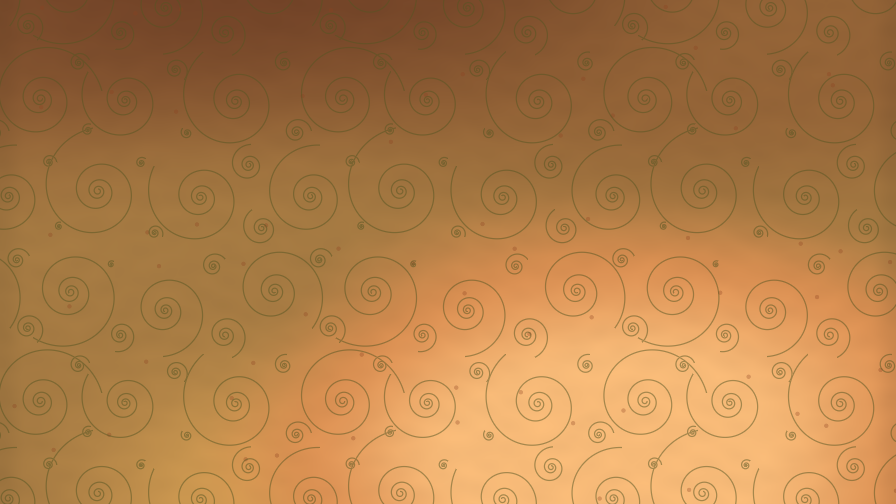
Give the GLSL for this pattern, as a Shadertoy shader.

```glsl
// Thin olive spirals repeated over warm, softly mottled parchment.
#define CELL 0.2          // lattice spacing, in canvas heights
#define REPEAT 3.0        // lattice cells per pattern repeat
#define JITTER 0.24       // wander of the large spirals, in cells
#define GROWTH 2.4        // radius ratio between successive turns
#define LINE_WIDTH 0.0025 // stroke width, in canvas heights
#define INK_OPACITY 0.5
#define MOTTLE 0.016      // strength of the paper texture

const float TAU = 6.2831853;

float hash(vec2 p) {
    vec3 q = fract(vec3(p.xyx) * 0.1031);
    q += dot(q, q.yzx + 33.33);
    return fract((q.x + q.y) * q.z);
}

// Sheared lattice: rows slide by a third, so three rows close the repeat.
vec2 latticeToPlane(vec2 id) { return vec2(id.x + id.y / REPEAT, id.y); }

vec2 wrapId(vec2 id) {
    return mod(vec2(id.x + floor(id.y / REPEAT), id.y), REPEAT);
}

// Centre (xy) and outer radius (z) of the large spiral at a lattice point.
vec3 largeSpiral(vec2 id) {
    vec2 w = wrapId(id) + 5.0;
    vec2 shift = vec2(hash(w), hash(w + 17.0)) - 0.5;
    return vec3(latticeToPlane(id) + JITTER * shift, mix(0.46, 0.64, hash(w + 41.0)));
}

// Small spiral sized to the gap between three large ones.
vec3 gapSpiral(vec3 a, vec3 b, vec3 c, float size) {
    vec2 centre = (a.xy + b.xy + c.xy) / 3.0;
    float gap = min(distance(centre, a.xy) - 0.68 * a.z,
                min(distance(centre, b.xy) - 0.68 * b.z,
                    distance(centre, c.xy) - 0.68 * c.z));
    return vec3(centre, max(gap, 0.08) * mix(0.35, 1.2, size));
}

// Distance to a logarithmic spiral that starts at its outer radius.
float spiralDistance(vec2 p, vec3 s, float turns, float spin) {
    vec2 v = p - s.xy;
    float r = max(length(v), 1e-4);
    float angle = fract(atan(v.y, v.x + 1e-6) / TAU + spin);
    float turn = log(s.z / r) / log(GROWTH);
    float arm = clamp(round(turn - angle), 0.0, turns - 1.0);
    return abs(r - s.z * pow(GROWTH, -arm - angle));
}

float patternDistance(vec2 p) {
    vec2 base = floor(vec2(p.x - p.y / REPEAT, p.y));
    float d = 1e3;
    for (int j = -1; j <= 2; j++)
    for (int i = -1; i <= 2; i++) {
        vec2 id = base + vec2(i, j);
        vec2 w = wrapId(id);
        vec3 a = largeSpiral(id);
        vec3 b = largeSpiral(id + vec2(1, 0));
        vec3 c = largeSpiral(id + vec2(0, 1));
        vec3 e = largeSpiral(id + vec2(1, 1));
        vec3 lower = gapSpiral(a, b, c, hash(w + 61.0));
        vec3 upper = gapSpiral(b, c, e, hash(w + 73.0));
        d = min(d, spiralDistance(p, a, 4.0, hash(w + 83.0)));
        d = min(d, spiralDistance(p, lower, 3.0, hash(w + 97.0)));
        d = min(d, spiralDistance(p, upper, 3.0, hash(w + 109.0)));
    }
    return d;
}

// Distance to the nearest scattered point.
float cellular(vec2 p) {
    vec2 id = floor(p);
    float d = 2.0;
    for (int j = -1; j <= 1; j++)
    for (int i = -1; i <= 1; i++) {
        vec2 n = id + vec2(i, j);
        d = min(d, distance(p, n + vec2(hash(n + 7.0), hash(n + 29.0))));
    }
    return d;
}

// Dark brown top, olive middle, golden corner and a peach glow below.
vec3 paperColour(vec2 uv) {
    const vec3 DARK = vec3(0.45, 0.265, 0.155), BROWN = vec3(0.58, 0.39, 0.215);
    const vec3 OLIVE = vec3(0.65, 0.48, 0.26), GOLD = vec3(0.82, 0.61, 0.32);
    const vec3 ORANGE = vec3(0.86, 0.56, 0.32), PEACH = vec3(0.97, 0.73, 0.47);
    uv += 0.025 * sin(uv.yx * vec2(9.0, 7.0) + vec2(1.0, 2.5));
    vec3 col = mix(OLIVE, BROWN, smoothstep(0.5, 0.85, uv.y));
    float shade = length((uv - vec2(0.27, 1.08)) / vec2(0.62, 0.45));
    col = mix(col, DARK, 1.0 - smoothstep(0.2, 1.0, shade));
    float corner = (1.0 - smoothstep(0.0, 0.4, uv.y)) * smoothstep(0.02, 0.3, uv.x);
    col = mix(col, GOLD, corner);
    float glow = length((uv - vec2(0.7, 0.1)) / vec2(0.42, 0.5));
    col = mix(col, ORANGE, 1.0 - smoothstep(0.72, 1.15, glow));
    return mix(col, PEACH, 1.0 - smoothstep(0.38, 0.85, glow));
}

void mainImage(out vec4 fragColor, in vec2 fragCoord) {
    vec2 uv = fragCoord / iResolution.xy;
    vec2 p = fragCoord / iResolution.y;
    float px = 1.0 / iResolution.y;
    vec3 col = paperColour(uv);

    // Paper fibres, blotches and a few rusty specks
    float fibres = sin(p.y * 95.0 + 3.0 * sin(p.x * 13.0)) * sin(p.x * 31.0 + p.y * 17.0);
    float blotches = cellular(p * vec2(14.0, 24.0)) - 0.5;
    col *= 1.0 + MOTTLE * (0.5 * fibres + 1.6 * blotches);
    float speck = 1.0 - smoothstep(0.02, 0.02 + 6.0 * px, cellular(p * 6.0 + 3.0));
    col = mix(col, vec3(0.55, 0.25, 0.12), 0.3 * speck);
    col *= mix(0.94, 1.0, smoothstep(0.0, 0.03, min(uv.x, 1.0 - uv.x)));

    // Spiral strokes
    float d = patternDistance(p / CELL) * CELL;
    float ink = clamp((0.5 * (LINE_WIDTH + px) - d) / px, 0.0, 1.0);
    col = mix(col, vec3(0.33, 0.33, 0.13), INK_OPACITY * ink);
    fragColor = vec4(col, 1.0);
}
```
